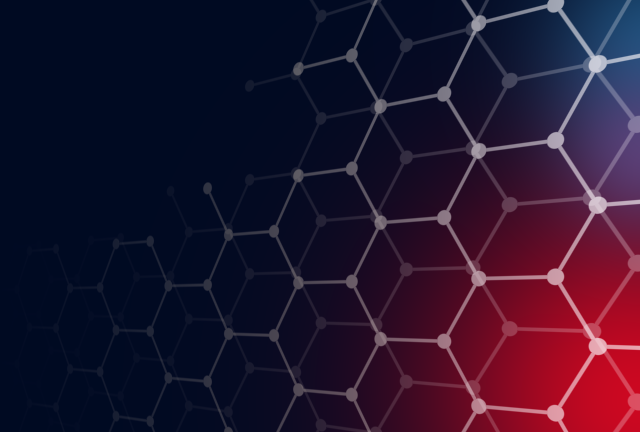
Reproduce this background procedurally as a Shadertoy shader.

```glsl
const vec3 NAVY = vec3(0.0, 0.038, 0.135);
const vec3 RED = vec3(0.80, 0.03, 0.13);
const vec3 BLUE = vec3(0.11, 0.32, 0.49);
const vec3 LAVENDER = vec3(0.42, 0.29, 0.54);
const vec3 WARM_WHITE = vec3(1.0, 0.92, 0.80);
const vec3 COOL_WHITE = vec3(1.0, 0.98, 0.99);

const float EDGE = 0.57735;                 // hexagon side for a row height of 1
const vec2 PERIOD = vec2(3.0 * EDGE, 1.0);
const float NODE_RADIUS = 0.061;
const float LINE_RADIUS = 0.0145;
const float LINE_OPACITY = 0.9;
const float FRONT_OPACITY = 0.72;
const float BACK_OPACITY = 0.30;
const float FAR = 9.0;

struct Lattice {
    vec2 vanish;    // vanishing point, in canvas widths
    float slope;    // growth of the row height with distance from it
    float scale;    // columns per unit of inverse distance
    vec2 origin;    // inverse distance and row of one edge midpoint
    vec2 steps;     // columns where the upper border rises
};

const Lattice FRONT = Lattice(vec2(-0.9935, 0.1992), 0.1145, 15.63,
                              vec2(0.5557, 0.203), vec2(0.30, 0.45));
const Lattice BACK = Lattice(vec2(-0.8815, 0.2122), 0.1155, 13.64,
                             vec2(0.6383, 0.238), vec2(0.25, 0.37));

float glow(vec2 p, vec2 centre, float radius) {
    vec2 d = (p - centre) / radius;
    return exp(-dot(d, d));
}

float segment(vec2 p, vec2 a, vec2 b) {
    vec2 ab = b - a;
    return length(p - a - ab * clamp(dot(p - a, ab) / dot(ab, ab), 0.0, 1.0));
}

// Nodes above the stepped upper border are left out
bool isKept(Lattice g, vec2 node) {
    float x = g.vanish.x + 1.0 / (g.origin.x + node.x / g.scale);
    float top = x < g.steps.x ? 1.0 : x < g.steps.y ? 1.5 : FAR;
    return node.y + g.origin.y < top;
}

// Coverage of one hexagon net seen in perspective
float net(Lattice g, vec2 p) {
    float depth = p.x - g.vanish.x;
    float rowHeight = g.slope * depth;
    vec2 q = vec2((1.0 / depth - g.origin.x) * g.scale,
                  (p.y - g.vanish.y) / rowHeight - g.origin.y);
    float lineDist = FAR;
    float nodeDist = FAR;

    // Two interleaved sets of level edges, each with four slanted neighbours
    for (int parity = 0; parity < 2; parity++) {
        vec2 shift = 0.5 * float(parity) * PERIOD;
        vec2 middle = round((q - shift) / PERIOD) * PERIOD + shift;
        vec2 halfEdge = vec2(0.5 * EDGE, 0.0);
        if (isKept(g, middle - halfEdge) && isKept(g, middle + halfEdge))
            lineDist = min(lineDist, segment(q, middle - halfEdge, middle + halfEdge));

        for (float side = -1.0; side < 2.0; side += 2.0) {
            vec2 node = middle + side * halfEdge;
            if (!isKept(g, node)) continue;
            nodeDist = min(nodeDist, length(q - node));
            for (float tilt = -1.0; tilt < 2.0; tilt += 2.0) {
                vec2 tip = node + side * halfEdge + vec2(0.0, 0.5 * tilt);
                if (isKept(g, tip)) lineDist = min(lineDist, segment(q, node, tip));
            }
        }
    }

    // Smooth by the size of a pixel in net space
    float blur = 0.6 * length(vec2(g.scale / (depth * depth), 1.0 / rowHeight)) / iResolution.x;
    float line = 1.0 - smoothstep(-blur, blur, lineDist - LINE_RADIUS);
    float disc = 1.0 - smoothstep(-blur, blur, nodeDist - NODE_RADIUS);
    return max(line * LINE_OPACITY, disc);
}

void mainImage(out vec4 fragColor, in vec2 fragCoord) {
    vec2 p = fragCoord / iResolution.x;

    // Background glows
    vec3 color = mix(NAVY, RED, glow(p, vec2(1.0, 0.05), 0.33));
    color = mix(color, BLUE, glow(p, vec2(1.03, 0.596), 0.17));
    color = mix(color, LAVENDER, 0.72 * glow(p, vec2(1.01, 0.44), 0.125));

    // Nets fade towards the left
    vec3 ink = mix(WARM_WHITE, COOL_WHITE, smoothstep(0.3, 0.8, p.x));
    color = mix(color, ink, net(BACK, p) * BACK_OPACITY * pow(p.x, 1.5));
    color = mix(color, ink, net(FRONT, p) * FRONT_OPACITY * pow(p.x, 1.2));

    fragColor = vec4(color, 1.0);
}
```
